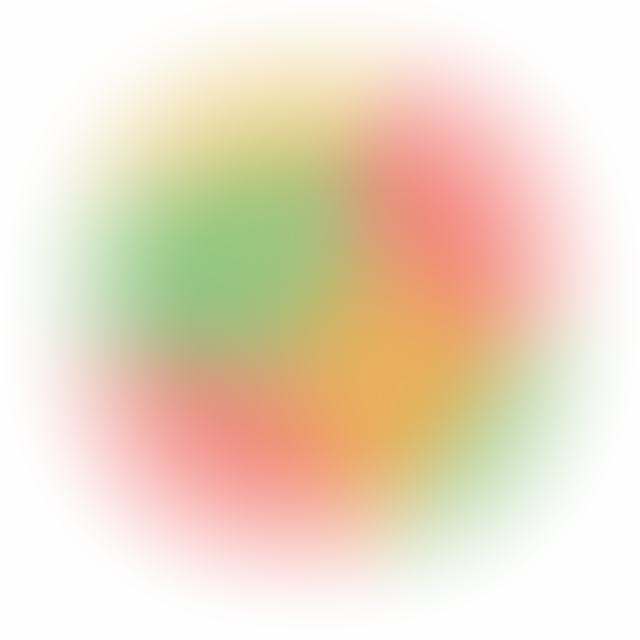
Reproduce this background procedurally as a Shadertoy shader.

```glsl
// A soft blurred disc of green, coral, amber and yellow patches on white.
#define PAPER vec3(0.996)
#define GREEN vec3(0.54, 0.79, 0.52)
#define CORAL vec3(0.96, 0.515, 0.505)
#define AMBER vec3(0.945, 0.70, 0.33)
#define YELLOW vec3(0.94, 0.785, 0.45)
#define BLOB_SIZE 0.12
#define DISC_CENTER vec2(0.501, 0.515)
#define DISC_RADIUS 0.345
#define DISC_BLUR 0.165
#define DISC_POWER 2.4

const int BLOB_COUNT = 6;

const vec2 blobCenter[BLOB_COUNT] = vec2[](
    vec2(0.38, 0.59), vec2(0.74, 0.66), vec2(0.605, 0.41),
    vec2(0.355, 0.27), vec2(0.35, 0.87), vec2(0.85, 0.25));

const vec3 blobColor[BLOB_COUNT] = vec3[](
    GREEN, CORAL, AMBER, CORAL, YELLOW, GREEN);

// Blend of the patches, weighted by a Gaussian around each center
vec3 patchColor(vec2 p) {
    vec3 colorSum = vec3(0.0);
    float weightSum = 0.0;
    for (int i = 0; i < BLOB_COUNT; i++) {
        vec2 offset = p - blobCenter[i];
        float weight = exp(-dot(offset, offset) / (2.0 * BLOB_SIZE * BLOB_SIZE));
        colorSum += weight * blobColor[i];
        weightSum += weight;
    }
    return colorSum / max(weightSum, 1e-12);
}

// Opacity of the slightly squared disc, fading across its wide edge
float discCoverage(vec2 p) {
    vec2 q = pow(abs(p - DISC_CENTER), vec2(DISC_POWER));
    float radius = pow(q.x + q.y, 1.0 / DISC_POWER);
    return 1.0 - smoothstep(DISC_RADIUS - DISC_BLUR, DISC_RADIUS + DISC_BLUR, radius);
}

void mainImage(out vec4 fragColor, in vec2 fragCoord) {
    vec2 uv = fragCoord / iResolution.xy;
    fragColor = vec4(mix(PAPER, patchColor(uv), discCoverage(uv)), 1.0);
}
```
